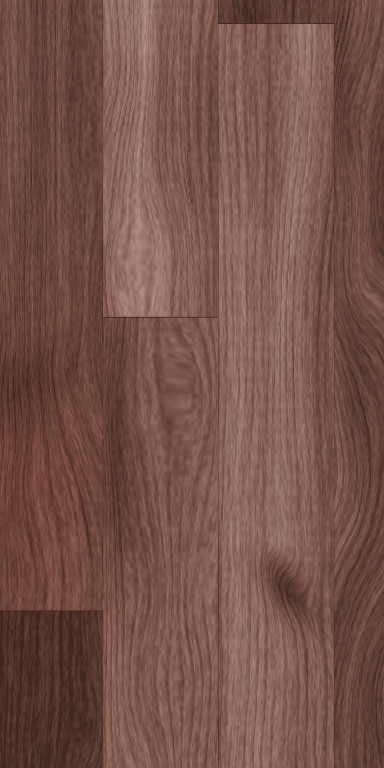
Write a Shadertoy shader that draws this texture.

```glsl
const float PLANK_WIDTH = 0.301;
const float PLANK_LENGTH = 3.2;
const float LEFT_OVERHANG = 0.033;
const float FIRST_JOINT = 0.409;    // height of the end joint in column 0
const float JOINT_STEP = 0.765;     // rise of the joint per column
const float SEAM_WIDTH = 0.0022;
const float RING_FREQ = 46.0;
const vec2 FIBRE_SCALE = vec2(230.0, 13.0);
const vec2 PORE_SCALE = vec2(340.0, 75.0);

const vec3 DARK_WOOD = vec3(0.25, 0.155, 0.13);
const vec3 MID_WOOD = vec3(0.46, 0.31, 0.268);
const vec3 PALE_WOOD = vec3(0.67, 0.53, 0.49);
const vec3 SEAM_COLOR = vec3(0.18, 0.11, 0.09);
const vec3 WARM_TINT = vec3(1.03, 0.94, 0.89);

// Per column: plank tone below and above the joint, and waviness of the grain
const vec4 LOWER_TONE = vec4(0.20, 0.60, 0.65, 0.46);
const vec4 UPPER_TONE = vec4(0.50, 0.70, 0.24, 0.46);
const vec4 GRAIN_BEND = vec4(0.15, 0.20, 0.07, 0.24);

// Dark heartwood patches: centre and radius, then strength and slant
const int STAINS = 6;
const vec4 STAIN_SHAPE[STAINS] = vec4[](
    vec4(0.745, 0.465, 0.05, 0.085), vec4(0.06, 1.00, 0.110, 0.100),
    vec4(0.30, 0.85, 0.035, 0.350), vec4(0.495, 1.53, 0.005, 0.060),
    vec4(0.93, 0.95, 0.045, 0.260), vec4(0.89, 1.80, 0.040, 0.300));
const vec2 STAIN_STYLE[STAINS] = vec2[](
    vec2(0.48, 0.5), vec2(0.24, -0.5), vec2(0.40, 0.03),
    vec2(0.34, 0.06), vec2(0.16, 0.10), vec2(0.20, 0.0));

float hash(vec2 p) {
    return fract(sin(dot(p, vec2(127.1, 311.7))) * 43758.5453);
}

float noise(vec2 p) {
    vec2 i = floor(p), f = fract(p);
    f = f * f * (3.0 - 2.0 * f);
    return mix(mix(hash(i), hash(i + vec2(1, 0)), f.x),
               mix(hash(i + vec2(0, 1)), hash(i + vec2(1, 1)), f.x), f.y);
}

// Position in plank units: the whole part is the plank, the rest is inside it
vec2 plankSpace(vec2 p) {
    float x = (p.x + LEFT_OVERHANG) / PLANK_WIDTH;
    float joint = FIRST_JOINT + floor(x) * JOINT_STEP;
    return vec2(x, (p.y - joint) / PLANK_LENGTH);
}

// Total darkening by the patches lying on this plank
float stainAt(vec2 p, vec2 plank) {
    float total = 0.0;
    for (int i = 0; i < STAINS; i++) {
        vec4 shape = STAIN_SHAPE[i];
        vec2 style = STAIN_STYLE[i];
        vec2 d = p - shape.xy;
        d.x += style.y * d.y;
        d /= shape.zw;
        vec2 owner = floor(plankSpace(shape.xy));
        float same = step(distance(owner, plank), 0.5);
        total += same * style.x * exp(-dot(d, d));
    }
    return total;
}

void mainImage(out vec4 fragColor, in vec2 fragCoord) {
    vec2 p = fragCoord / iResolution.x;
    float px = 1.0 / iResolution.x;
    vec2 cell = plankSpace(p);
    vec2 plank = floor(cell);
    vec2 local = cell - plank;
    vec2 seed = 40.0 * vec2(hash(plank + 3.7), hash(plank + 9.2));
    int column = int(clamp(plank.x, 0.0, 3.0));

    // Growth-ring field: smooth long arches, slight wobble, bent at patches
    float arch = noise(p * vec2(5.0, 1.5) + seed) - 0.5;
    arch += 0.22 * (noise(p * vec2(9.0, 4.0) + seed.yx) - 0.5);
    float wobble = noise(p * vec2(40.0, 14.0) + seed) - 0.5;
    float stain = stainAt(p, plank);
    float field = p.x + GRAIN_BEND[column] * arch + 0.003 * wobble + 0.09 * stain;

    // Broad streaks and growth bands
    float tone = plank.y < 0.0 ? LOWER_TONE[column] : UPPER_TONE[column];
    float streak = noise(vec2(field * 14.0, p.y * 0.4) + seed);
    float band = noise(vec2(field * 60.0, p.y * 0.8) + seed);
    tone += 0.36 * (streak - 0.5) + 0.20 * (band - 0.5);

    // Thin latewood lines, uneven in strength
    float ring = fract(field * RING_FREQ + 2.0 * streak);
    float late = smoothstep(0.45, 0.90, ring) * (1.0 - smoothstep(0.90, 1.0, ring));
    float lineWear = noise(vec2(field * 30.0, p.y * 3.0) + seed.yx);
    tone -= 0.26 * (late - 0.25) * lineWear;

    // Fibres along the grain and short fine pores
    float fibre = noise(vec2(field, p.y) * FIBRE_SCALE + seed);
    float pore = noise(vec2(field, p.y) * PORE_SCALE + seed);
    tone += 0.22 * (fibre - 0.5) + 0.24 * (pore - 0.5);
    tone -= 0.14 * smoothstep(0.68, 0.95, fibre) * smoothstep(0.3, 0.7, lineWear);

    // Patches break up along the grain
    tone -= stain * (0.35 + 0.8 * streak + 0.5 * band);
    tone += 0.10 * (noise(p * 3.0) - 0.5);
    tone = clamp(tone, 0.0, 1.1);

    vec3 color = mix(DARK_WOOD, MID_WOOD, min(2.0 * tone, 1.0));
    color = mix(color, PALE_WOOD, max(2.0 * tone - 1.0, 0.0));

    // Redder wood toward the left, below mid height
    vec2 glow = (p - vec2(0.05, 0.75)) / vec2(0.28, 0.55);
    color *= mix(vec3(1.0), WARM_TINT, exp(-dot(glow, glow)));

    // Seams: faint and worn along the sides, crisp at the end joints
    vec2 edge = min(local, 1.0 - local) * vec2(PLANK_WIDTH, PLANK_LENGTH);
    vec2 seam = 1.0 - smoothstep(vec2(0.5 * SEAM_WIDTH - 0.5 * px),
                                 vec2(0.5 * SEAM_WIDTH + 0.5 * px), edge);
    float sideWear = 0.15 + 0.45 * noise(vec2(plank.x * 7.0, p.y * 9.0));
    color = mix(color, SEAM_COLOR, max(seam.x * sideWear, seam.y * 0.85));

    fragColor = vec4(color, 1.0);
}
```
